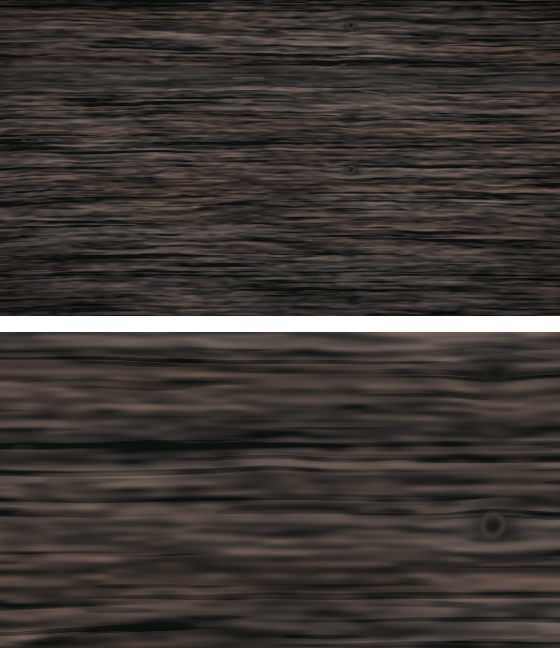
Top: the whole. Bottom: its middle third, enlarged.
Write a Shadertoy shader that draws this texture.

```glsl
const vec3 DARK_GAP   = vec3(0.046, 0.060, 0.055);
const vec3 MID_WOOD   = vec3(0.228, 0.209, 0.200);
const vec3 LIGHT_WOOD = vec3(0.435, 0.380, 0.355);
const vec3 RUST_TINT  = vec3(1.06, 0.98, 0.94);
const vec3 GREY_TINT  = vec3(0.95, 0.99, 1.02);
const vec3 SPLINTER   = vec3(0.42, 0.33, 0.28);
const vec3 PALE_FLECK = vec3(0.36, 0.36, 0.35);
const vec4 SEAM_Y     = vec4(0.982, 0.792, 0.548, 0.128);
const vec4 SEAM_DEPTH = vec4(0.9, 0.45, 0.9, 0.75);
const float NAIL_X = 1.11;
const float NAIL_Y[5] = float[5](0.920, 0.625, 0.463, 0.197, 0.050);
const float NAIL_RING[5] = float[5](0.9, 0.15, 0.9, 0.2, 0.15);
const float BASE_TONE = 0.53;
const int SPLINTERS = 12;

float hash(vec2 p) {
    vec3 q = fract(p.xyx * 0.1031);
    q += dot(q, q.yzx + 33.33);
    return fract((q.x + q.y) * q.z);
}

// One row of noise, shifted at random so that rows do not line up
float rowNoise(float x, float row) {
    x += 40.0 * hash(vec2(row, 91.0));
    float i = floor(x), f = x - i;
    return mix(hash(vec2(i, row)), hash(vec2(i + 1.0, row)), f * f * (3.0 - 2.0 * f));
}

// Signed noise stretched along the grain
float fibre(vec2 p, float along, float across) {
    p = (p + 1.0) * vec2(along, across) + across * 3.7;
    float row = floor(p.y), f = p.y - row;
    return mix(rowNoise(p.x, row), rowNoise(p.x, row + 1.0), f * f * (3.0 - 2.0 * f)) - 0.5;
}

// Thin tapering gaps where the noise is lowest
float cracks(vec2 p, float along, float across, float level) {
    return smoothstep(level, level + 0.10, -fibre(p, along, across));
}

float segment(vec2 p, vec2 halfSpan) {
    float t = clamp(dot(p, halfSpan) / dot(halfSpan, halfSpan), -1.0, 1.0);
    return length(p - t * halfSpan);
}

void mainImage(out vec4 fragColor, in vec2 fragCoord) {
    vec2 uv = fragCoord / iResolution.xy;
    vec2 p = fragCoord / iResolution.y;
    float pixel = 1.0 / iResolution.y;

    // Gentle waviness, bending around the nails
    vec2 g = p;
    g.y += 0.030 * fibre(p, 1.3, 2.5) + 0.007 * fibre(p, 5.0, 9.0) + 0.003 * fibre(p, 14.0, 22.0);
    for (int i = 0; i < 5; i++) {
        vec2 d = p - vec2(NAIL_X, NAIL_Y[i]);
        g.y -= 0.35 * d.y * exp(-dot(d * d, vec2(500.0, 1400.0)));
    }

    // Grey weathered board and greyer lower boards
    float board = smoothstep(0.71, 0.73, g.y) * (1.0 - smoothstep(0.785, 0.797, g.y));
    float grey = max(board * 0.85, 0.55 * (1.0 - smoothstep(0.1, 0.5, p.y)));

    // Grain from broad streaks to fine fibres
    float grain = 0.15 * fibre(g, 0.8, 13.0) + 0.20 * fibre(g, 2.2, 55.0)
                + 0.44 * fibre(g, 4.0, 112.0) + 0.52 * fibre(g, 9.0, 160.0)
                + 0.34 * fibre(g, 32.0, 170.0);
    float tone = BASE_TONE + grain * (1.0 - 0.4 * board) - 0.08 * board;

    // Cracks, from long and rare to short and fine
    float crack = 0.45 * cracks(g, 1.0, 92.0, 0.33) + 0.32 * cracks(g, 2.4, 125.0, 0.27)
                + 0.20 * cracks(g, 7.0, 155.0, 0.25);
    tone -= crack * (1.0 - 0.55 * board);

    // Board seams with damp stains beside them
    float stain = 0.0;
    for (int i = 0; i < 4; i++) {
        float d = p.y - SEAM_Y[i] + 0.007 * fibre(p, 2.5, 3.0);
        float gap = 1.0 - smoothstep(0.001, 0.003 + pixel, abs(d));
        tone -= 0.55 * SEAM_DEPTH[i] * gap * (0.7 + 0.6 * fibre(p, 4.0, 2.0));
        float damp = exp(-pow((d - 0.012) / 0.016, 2.0));
        stain += SEAM_DEPTH[i] * damp * smoothstep(-0.25, 0.3, fibre(g, 2.2, 60.0));
    }
    tone -= 0.22 * stain;

    // Nails: dark hollow, pale ring, dark smear along the grain
    for (int i = 0; i < 5; i++) {
        vec2 d = p - vec2(NAIL_X + 0.012 * (hash(vec2(i, 7)) - 0.5), NAIL_Y[i]);
        float r = length(d) + 0.003 * fibre(p, 60.0, 60.0);
        float ring = exp(-pow((r - 0.011) / 0.004, 2.0));
        float smear = exp(-dot(d * d, vec2(2200.0, 6000.0)));
        tone = mix(tone, 0.06, 0.85 * smear);
        tone = mix(tone, 0.50, ring * NAIL_RING[i]);
    }

    // Tone to colour
    tone = clamp(tone, 0.0, 1.1);
    vec3 color = mix(DARK_GAP, MID_WOOD, min(tone * 2.0, 1.0));
    color = mix(color, LIGHT_WOOD, max(tone * 2.0 - 1.0, 0.0));
    float rust = smoothstep(-0.2, 0.35, fibre(g, 1.5, 22.0)) * (1.0 - grey);
    color *= mix(vec3(1.0), RUST_TINT, rust);
    color *= mix(vec3(1.0), GREY_TINT, clamp(grey + 0.6 * stain, 0.0, 1.0));

    // Pale flecks on the stained wood
    float fleck = smoothstep(0.18, 0.40, fibre(g, 35.0, 120.0)) * smoothstep(0.0, 0.3, fibre(p, 4.0, 9.0));
    color = mix(color, PALE_FLECK, 0.6 * fleck * clamp(stain, 0.0, 1.0));

    // Loose splinters near the grey board
    for (int i = 0; i < SPLINTERS; i++) {
        vec3 h = vec3(hash(vec2(i, 1)), hash(vec2(i, 2)), hash(vec2(i, 3)));
        vec2 center = vec2(0.25 + 1.25 * h.x, 0.69 + 0.10 * h.y);
        float halfLength = 0.015 + 0.04 * h.z;
        float d = segment(p - center, halfLength * vec2(1.0, 0.4 * (h.y - 0.6)));
        color = mix(color, SPLINTER, 0.6 * h.z * (1.0 - smoothstep(0.0008, 0.0015 + pixel, d)));
    }

    // Darkened edges
    vec2 q = uv * 2.0 - 1.0;
    color *= 1.06 - 0.34 * smoothstep(0.35, 2.0, dot(q, q)) - 0.08 * (1.0 - smoothstep(0.0, 0.4, uv.y));

    fragColor = vec4(color, 1.0);
}
```
